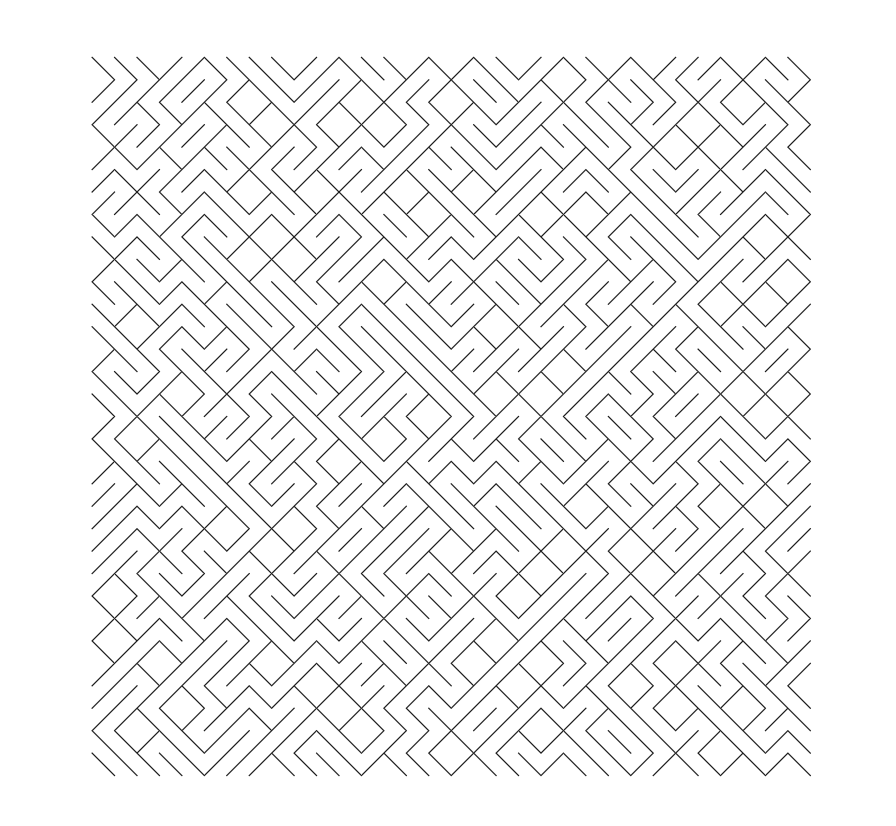
A Shadertoy shader for this pattern:

```glsl
#define CELLS 32.0          // cells along each side of the maze
#define MAZE_SIZE 0.8695    // side of the maze, in canvas heights
#define MAZE_SHIFT vec2(0.0039, -0.0042)
#define LINE_WIDTH 0.0013   // in canvas heights
#define EDGE_BLUR 0.76      // edge softness, in pixels
#define RISING_SHARE 0.5    // share of cells with a rising diagonal
#define SEED 3.7
#define PAPER vec3(1.0)
#define INK vec3(0.0)

float hash(vec2 cell) {
    return fract(sin(dot(cell + SEED, vec2(127.1, 311.7))) * 43758.5453);
}

float segmentDistance(vec2 p, vec2 a, vec2 b) {
    vec2 ab = b - a;
    float along = clamp(dot(p - a, ab) / dot(ab, ab), 0.0, 1.0);
    return length(p - a - ab * along);
}

// Distance to the diagonal of one cell, with p relative to its lower left corner
float diagonalDistance(vec2 p, vec2 cell) {
    float rising = step(hash(cell), RISING_SHARE);
    return segmentDistance(p, vec2(0.0, 1.0 - rising), vec2(1.0, rising));
}

// Nearest diagonal among this cell and its neighbours, in cell units
float mazeDistance(vec2 p) {
    vec2 home = floor(p);
    float nearest = 1e3;
    for (int y = -1; y <= 1; y++) {
        for (int x = -1; x <= 1; x++) {
            vec2 cell = home + vec2(x, y);
            bool inside = all(greaterThanEqual(cell, vec2(0.0)))
                       && all(lessThan(cell, vec2(CELLS)));
            if (inside) nearest = min(nearest, diagonalDistance(p - cell, cell));
        }
    }
    return nearest;
}

// Soft coverage of a thin stroke at distance d from its centre line
float strokeCoverage(float d, float blur) {
    float halfWidth = 0.5 * LINE_WIDTH;
    return smoothstep(-blur, blur, d + halfWidth)
         - smoothstep(-blur, blur, d - halfWidth);
}

void mainImage(out vec4 fragColor, in vec2 fragCoord) {
    vec2 uv = (fragCoord - 0.5 * iResolution.xy) / iResolution.y;
    float cellSize = MAZE_SIZE / CELLS;

    // Grid coordinates run from 0 to CELLS across the maze
    vec2 grid = (uv - MAZE_SHIFT) / cellSize + 0.5 * CELLS;
    float d = mazeDistance(grid) * cellSize;

    float ink = strokeCoverage(d, EDGE_BLUR / iResolution.y);
    fragColor = vec4(mix(PAPER, INK, ink), 1.0);
}
```
